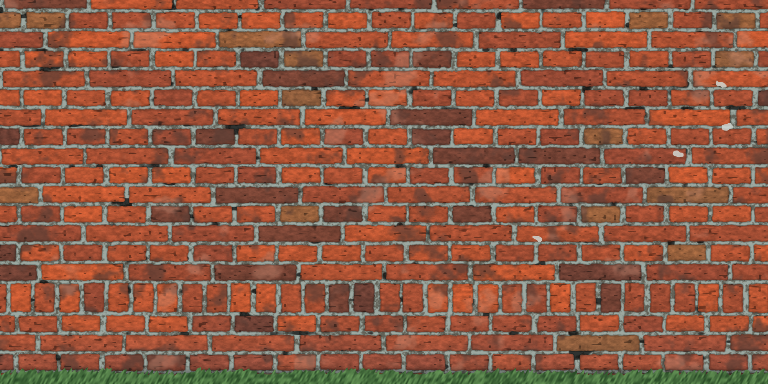
Give the GLSL for this texture, as a Shadertoy shader.

```glsl
// Weathered red brick wall: header and stretcher courses alternate, with one
// course of upright bricks near the foot and a fringe of grass below.
// Each brick is a rounded box distance; hashes and value noise add the wear.

float hash(vec2 p) {
    vec3 q = fract(p.xyx * 0.1031);
    q += dot(q, q.yzx + 33.33);
    return fract((q.x + q.y) * q.z);
}

float noise(vec2 p) {
    vec2 i = floor(p), f = fract(p);
    f = f * f * (3.0 - 2.0 * f);
    return mix(mix(hash(i), hash(i + vec2(1, 0)), f.x),
               mix(hash(i + vec2(0, 1)), hash(i + vec2(1, 1)), f.x), f.y);
}

float fbm(vec2 p) {
    float sum = 0.0, amp = 0.533;
    for (int i = 0; i < 4; i++) {
        sum += amp * noise(p);
        p = p * 2.03 + 17.3;
        amp *= 0.5;
    }
    return sum;
}

struct Brick { vec2 id, local, size; };

// Finds the cell of the bond that holds p (y grows downward)
Brick findBrick(vec2 p) {
    float height = 19.39;
    float row = floor((p.y - 10.6) / height) + 1.0;
    float top = 10.6 + (row - 1.0) * height;
    if (p.y > 314.0) {
        height = 19.3;
        row = 16.0 + floor((p.y - 314.0) / height);
        top = 314.0 + (row - 16.0) * height;
    } else if (p.y > 282.0) {
        height = 32.0;
        row = 15.0;
        top = 282.0;
    }
    float course = row + step(15.5, row);
    float width = 43.15, start = 24.0 - 0.45 * row;
    if (row == 15.0) {
        width = 24.6;
        start = 7.8;
    } else if (mod(course, 2.0) < 0.5) {
        width = 86.3;
        start += mod(course, 4.0) > 1.0 ? 21.6 : -21.6;
    }
    float column = floor((p.x - start) / width);
    vec2 size = vec2(width, height);
    vec2 corner = vec2(start + column * width, top);
    return Brick(vec2(column, row) + 40.0, p - corner - 0.5 * size, size);
}

float brickDistance(Brick b) {
    vec2 jitter = vec2(hash(b.id + 3.1), hash(b.id + 8.7)) - 0.5;
    vec2 q = abs(b.local + jitter * vec2(1.8, 0.8)) - 0.5 * b.size + vec2(2.3, 1.75) + 1.8;
    return length(max(q, 0.0)) + min(max(q.x, q.y), 0.0) - 1.8;
}

vec3 brickColor(Brick b, vec2 p) {
    vec3 col = mix(vec3(0.57, 0.28, 0.20), vec3(0.75, 0.34, 0.19), hash(b.id));
    col = mix(col, vec3(0.54, 0.30, 0.25), 0.5 * smoothstep(305.0, 365.0, p.y));

    // A few burnt and buff bricks
    float kind = hash(b.id + 57.0);
    col = mix(col, vec3(0.36, 0.23, 0.20), 0.75 * step(kind, 0.09));
    col = mix(col, vec3(0.53, 0.38, 0.24), 0.75 * step(0.955, kind));

    // Grain, soot, pits and pale salt bloom
    col *= 0.76 + 0.48 * fbm(p * vec2(0.22, 0.38));
    col = mix(col, vec3(0.33, 0.23, 0.20), 0.65 * smoothstep(0.57, 0.76, fbm(p * 0.045 + 9.0)));
    col *= 1.0 - 0.4 * smoothstep(0.82, 0.96, noise(p * vec2(0.2, 0.45) + 31.0));
    col = mix(col, vec3(0.76, 0.53, 0.44), 0.4 * smoothstep(0.64, 0.76, fbm(p * 0.03 + 71.0)));
    return col * (1.03 - 0.1 * b.local.y / b.size.y);
}

void mainImage(out vec4 fragColor, in vec2 fragCoord) {
    // Wall units: the canvas is 384 high, measured from the top
    float pixel = 384.0 / iResolution.y;
    vec2 p = fragCoord * pixel;
    p.y = 384.0 - p.y;

    // Worn outlines
    vec2 wobble = vec2(noise(p * 0.16), noise(p * 0.16 + 43.0)) - 0.5;
    wobble += 0.6 * (vec2(noise(p * 0.5), noise(p * 0.5 + 19.0)) - 0.5);
    Brick brick = findBrick(p);
    brick.local += 1.3 * wobble;
    float d = brickDistance(brick);

    // Mortar with grit, contact shade and crumbled holes
    vec3 mortar = mix(vec3(0.38, 0.38, 0.34), vec3(0.61, 0.66, 0.63),
                      smoothstep(0.25, 0.6, fbm(p * 0.3 + 5.0)));
    mortar *= mix(0.72, 1.0, smoothstep(0.0, 1.5, d));
    mortar *= 1.0 - 0.7 * smoothstep(0.83, 0.92, noise(p * vec2(0.07, 0.12)));

    vec3 face = brickColor(brick, p) * mix(1.0, 0.8, smoothstep(-2.2, 0.0, d));
    vec3 col = mix(mortar, face, smoothstep(0.5, -0.5, d / pixel));

    // Lime splashes
    for (float i = 0.0; i < 4.0; i++) {
        vec2 spot = vec2(768.0, 240.0) * vec2(hash(vec2(i, 2.0)), hash(vec2(i, 9.0)));
        float splash = length((p - spot) * vec2(0.8, 1.1)) - 1.0 - 5.0 * noise(p * 0.3);
        col = mix(col, vec3(0.82, 0.84, 0.82), 0.85 * smoothstep(0.5, -0.5, splash / pixel));
    }

    // Grass blades over a shaded foot
    col *= 1.0 - 0.3 * smoothstep(364.0, 374.0, p.y);
    float lean = p.x + 0.5 * p.y;
    float tip = 376.0 - 6.0 * noise(vec2(lean * 0.45, 3.0)) - 3.0 * noise(vec2(p.x * 0.04, 8.0));
    vec3 grass = mix(vec3(0.16, 0.29, 0.15), vec3(0.40, 0.58, 0.34),
                     noise(vec2(lean * 0.55, p.y * 0.25)));
    col = mix(col, grass, smoothstep(-0.7, 0.7, (p.y - tip) / pixel));

    fragColor = vec4(col, 1.0);
}
```
